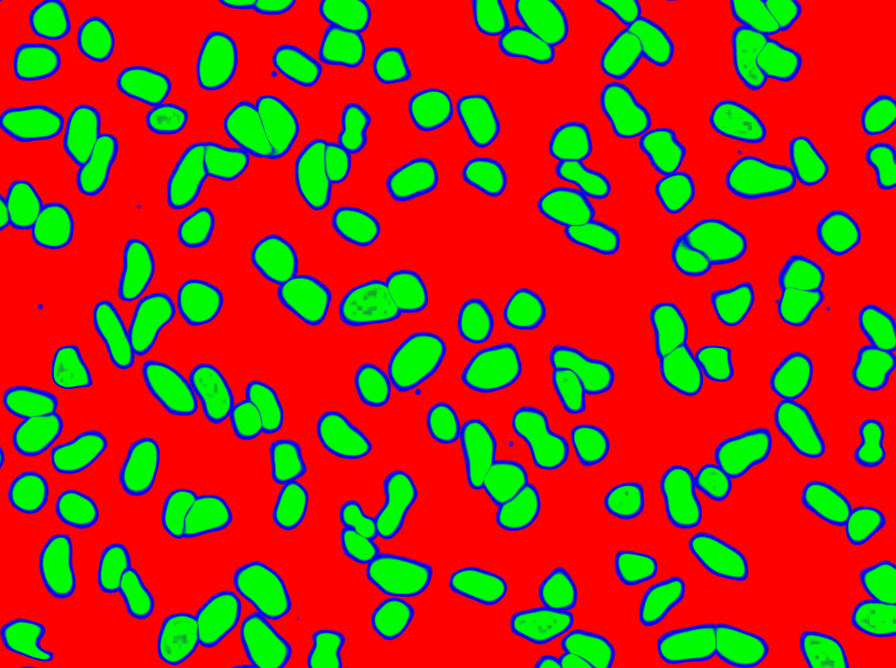
Reproduce this pattern procedurally as a Shadertoy shader.

```glsl
// Scattered green oval cells with thin blue rims on a flat red ground.

#define GRID 0.096        // spacing of the cells, in canvas heights
#define JITTER 0.86       // freedom of a cell within its square
#define FILL 0.94         // share of squares that hold a cell
#define RIM 0.0028        // half width of the blue rim
#define SOFT_IN 0.0022    // blur between green and blue
#define SOFT_OUT 0.0016   // blur between blue and red
#define LEAN -0.9         // preferred direction of the long axis
#define ROUNDNESS 2.25    // exponent of the oval outline
#define SPECK_GRID 0.12   // spacing of the small specks
#define SPECK_FILL 0.15   // share of squares that hold a speck

const vec3 RED   = vec3(0.995, 0.0, 0.0);
const vec3 GREEN = vec3(0.0, 0.985, 0.01);
const vec3 BLUE  = vec3(0.04, 0.01, 0.94);
const vec3 MURKY = vec3(0.12, 0.55, 0.25);

// Integer hash: three values in 0..1 for a grid square.
vec3 hash3(ivec2 id, int salt) {
    uvec3 v = uvec3(ivec3(id, salt)) * 1664525u + 1013904223u;
    v.x += v.y * v.z; v.y += v.z * v.x; v.z += v.x * v.y;
    v ^= v >> 16u;
    v.x += v.y * v.z; v.y += v.z * v.x; v.z += v.x * v.y;
    return vec3(v >> 8u) / 16777216.0;
}

// Smooth value noise, two channels in 0..1.
vec2 noise2(vec2 p) {
    ivec2 i = ivec2(floor(p));
    vec2 f = fract(p);
    f = f * f * (3.0 - 2.0 * f);
    vec2 low  = mix(hash3(i, 9).xy, hash3(i + ivec2(1, 0), 9).xy, f.x);
    vec2 high = mix(hash3(i + ivec2(0, 1), 9).xy, hash3(i + ivec2(1, 1), 9).xy, f.x);
    return mix(low, high, f.y);
}

// Approximate signed distance to the oval of one grid square.
float cellDistance(vec2 uv, ivec2 id) {
    vec3 place = hash3(id, 1), size = hash3(id, 2);
    vec3 turn = hash3(id, 3), form = hash3(id, 4);
    vec2 p = uv - (vec2(id) + 0.5 + JITTER * (place.xy - 0.5)) * GRID;
    if (place.z > FILL || length(p) > 0.08) return 0.1;

    // A few cells are small and shrivelled, the others almost smooth.
    float shrivel = step(0.96, size.z);
    float wobble = mix(0.010, 0.028, shrivel);
    p += wobble * (noise2(uv * 32.0 + 7.0 * vec2(id)) - 0.5);

    float angle = LEAN + 1.9 * (turn.x + turn.y - 1.0);
    float c = cos(angle), s = sin(angle);
    p = vec2(c * p.x + s * p.y, c * p.y - s * p.x);

    // Bend, taper and pinch the oval.
    vec2 radii = vec2(mix(0.026, 0.050, size.x), mix(0.0205, 0.0295, size.y));
    radii *= 1.0 - 0.25 * shrivel;
    float along = clamp(p.x / radii.x, -1.3, 1.3);
    p.y += 0.35 * (form.x - 0.5) * along * along * radii.x;
    radii.y *= 1.0 + 0.35 * (form.y - 0.5) * along;
    radii.y *= 1.0 - 0.4 * pow(form.z, 5.0) * exp(-6.0 * along * along);

    vec2 q = abs(p) / radii;
    float k = pow(pow(q.x, ROUNDNESS) + pow(q.y, ROUNDNESS), 1.0 / ROUNDNESS);
    return k * (k - 1.0) / (length(q / radii) + 0.001);
}

// Soft blue dot of a speck, 0..1.
float speckAmount(vec2 uv) {
    ivec2 id = ivec2(floor(uv / SPECK_GRID));
    vec3 h = hash3(id, 5), k = hash3(id, 6);
    vec2 center = (vec2(id) + 0.2 + 0.6 * h.xy) * SPECK_GRID;
    float radius = mix(0.0015, 0.0045, k.x);
    float dot01 = 1.0 - smoothstep(-0.002, 0.002, length(uv - center) - radius);
    return dot01 * step(h.z, SPECK_FILL) * mix(0.6, 1.0, k.x);
}

void mainImage(out vec4 fragColor, in vec2 fragCoord) {
    vec2 uv = fragCoord / iResolution.y;
    float pixel = 0.6 / iResolution.y;

    // Nearest and second nearest cell.
    ivec2 home = ivec2(floor(uv / GRID)), owner = home;
    float nearest = 1.0, second = 1.0;
    for (int y = -1; y <= 1; y++)
    for (int x = -1; x <= 1; x++) {
        ivec2 id = home + ivec2(x, y);
        float d = cellDistance(uv, id);
        if (d < nearest) { second = nearest; nearest = d; owner = id; }
        else second = min(second, d);
    }

    // Touching cells are parted by a seam that fades in places.
    float seam = 0.5 * (nearest - second) - 0.004 * noise2(uv * 40.0).x;
    float d = max(nearest, seam);

    // Mottled interior in a few cells.
    float mottle = step(0.94, hash3(owner, 7).x) * smoothstep(0.006, 0.016, -d);
    mottle *= smoothstep(0.55, 0.95, noise2(uv * 130.0).x);
    vec3 inside = mix(GREEN, MURKY, 0.8 * mottle);

    // Ground, specks, rim and interior.
    float softIn = max(SOFT_IN, pixel), softOut = max(SOFT_OUT, pixel);
    vec3 color = mix(RED, BLUE, speckAmount(uv));
    color = mix(BLUE, color, smoothstep(-softOut, softOut, d - RIM));
    color = mix(inside, color, smoothstep(-softIn, softIn, d + RIM));
    fragColor = vec4(color, 1.0);
}
```
